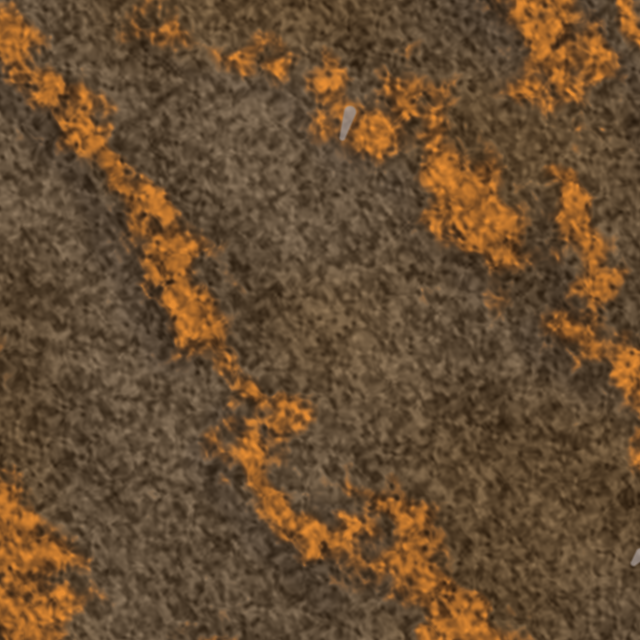
Give the GLSL for this texture, as a WebGL 2 fragment shader.

```glsl
#version 300 es
precision highp float;
// Rough brown ground in soft grains, crossed by slanting streaks of low orange light.
// Value noise makes the grain and folds; the streaks are tapered capsules scattered
// on a jittered grid, bent and broken up by noise. Two pale chips lie on top.
uniform vec2 u_resolution;
out vec4 fragColor;

float hash(vec2 p) {
    vec3 q = fract(p.xyx * 0.1031);
    q += dot(q, q.yzx + 33.33);
    return fract((q.x + q.y) * q.z);
}

float noise(vec2 p) {
    vec2 i = floor(p), f = fract(p);
    f = f * f * (3.0 - 2.0 * f);
    return mix(mix(hash(i), hash(i + vec2(1, 0)), f.x),
               mix(hash(i + vec2(0, 1)), hash(i + vec2(1, 1)), f.x), f.y);
}

vec2 noise2(vec2 p) {
    return vec2(noise(p), noise(p + 47.3)) - 0.5;
}

mat2 rotation(float angle) {
    float c = cos(angle), s = sin(angle);
    return mat2(c, s, -s, c);
}

// x: distance to a segment from a to b, y: position along it
vec2 segment(vec2 p, vec2 a, vec2 b) {
    vec2 ab = b - a;
    float along = clamp(dot(p - a, ab) / dot(ab, ab), 0.0, 1.0);
    return vec2(length(p - a - ab * along), along);
}

// 1 on the spine of a streak, 0 at its rim, down to -1 outside
float streaks(vec2 p) {
    p += 0.08 * noise2(p * 8.0) + 0.035 * noise2(p * 23.0);
    vec2 q = p * 3.5;
    float field = -1.0;
    for (int y = -2; y <= 2; y++) {
        for (int x = -2; x <= 2; x++) {
            vec2 id = floor(q) + vec2(x, y) + 20.0;
            if (hash(id) < 0.38) continue;
            vec2 centre = id - 20.0 + 0.1 + 0.8 * vec2(hash(id + 71.0), hash(id + 133.0));
            float angle = mix(-1.4, -0.5, hash(id + 211.0));
            vec2 reach = vec2(cos(angle), sin(angle)) * mix(0.12, 0.7, hash(id + 307.0));
            vec2 s = segment(q, centre - reach, centre + reach);
            float radius = mix(0.1, 0.27, hash(id + 401.0)) * mix(0.65, 1.15, s.y);
            field = max(field, 1.0 - s.x / radius);
        }
    }
    // keep two broad calm areas
    float calm = smoothstep(0.3, 0.12, distance(p, vec2(0.62, 0.42)))
               + smoothstep(0.26, 0.1, distance(p, vec2(0.4, 0.9)));
    return field - 0.7 * calm;
}

void main() {
    vec2 p = gl_FragCoord.xy / u_resolution.y;

    // Grain, slightly drawn out along the slope
    vec2 g = rotation(0.95) * (p + 0.006 * noise2(p * 45.0));
    float grain = 0.72 * noise(g * vec2(100.0, 130.0) + 9.0)
                + 0.28 * noise(rotation(0.6) * g * 170.0 + 31.0) - 0.5;
    float clump = noise(g * 40.0 + 63.0) - 0.5;
    float fold = noise(g * vec2(5.0, 11.0) + 17.0) - 0.5;

    // Brown ground, with warmer and cooler areas
    float tone = 0.51 + 1.8 * grain + 0.4 * clump + 0.45 * fold;
    vec3 ground = mix(vec3(0.265, 0.204, 0.138), vec3(0.455, 0.377, 0.289), tone);
    float warmth = smoothstep(0.4, 0.9, noise(p * 4.0 + 5.0) + 0.25 * smoothstep(0.7, 1.0, p.y));
    ground *= mix(vec3(1.0), vec3(1.02, 0.97, 0.86), warmth);

    // Shade on the lower left side of each streak
    float shade = smoothstep(-0.3, 0.6, streaks(p + vec2(0.045, 0.03)));
    ground *= mix(vec3(1.0), vec3(0.88, 0.88, 0.9), shade);

    // Orange light, ragged at the rim and broken by the grain
    float cover = streaks(p) + 1.1 * clump + 0.8 * grain
                + 0.9 * (noise(p * 19.0 + 83.0) - 0.5);
    float glow = smoothstep(-0.3, 0.4, cover);
    float lit = smoothstep(0.05, 0.9, cover);
    vec3 orange = mix(vec3(0.47, 0.295, 0.14), vec3(0.85, 0.52, 0.19),
                      clamp(0.52 + 1.5 * grain + 0.4 * clump, -0.1, 1.2));
    vec3 color = ground * mix(vec3(1.0), vec3(1.17, 0.99, 0.78), glow);
    color = mix(color, orange, 0.92 * lit);

    // Pale chips
    for (int i = 0; i < 2; i++) {
        vec2 base = mix(vec2(0.535, 0.785), vec2(0.99, 0.12), float(i));
        vec2 s = segment(p, base, base + vec2(0.012, 0.04 - 0.026 * float(i)));
        float chip = smoothstep(0.003, -0.002, s.x - mix(0.004, 0.009, s.y));
        color = mix(color, vec3(0.6, 0.55, 0.52) + 0.15 * grain, 0.9 * chip);
    }

    fragColor = vec4(clamp(color, 0.0, 1.0), 1.0);
}
```
